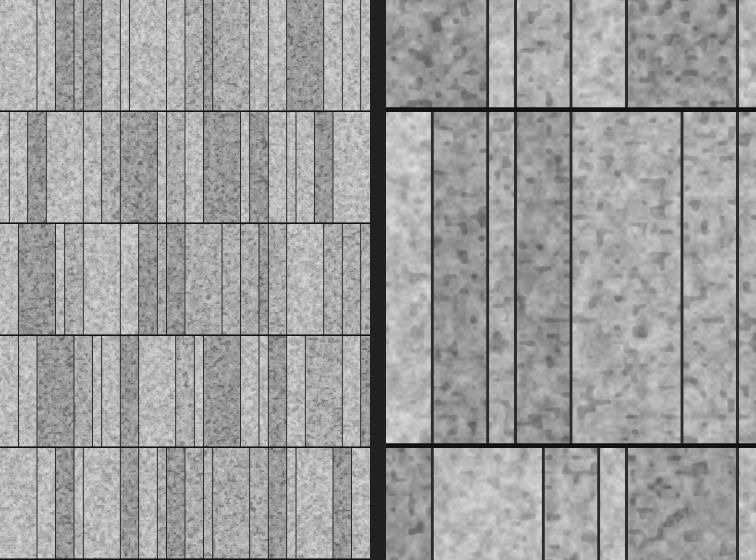
Left: the whole. Right: its middle third, enlarged.
A WebGL 1 fragment shader for this texture:

```glsl
precision highp float;

uniform vec2 u_resolution;

const float ROWS = 5.0;
const float UNITS_ACROSS = 40.0;
const int PLANKS = 18;

const vec3 LIGHT_STONE = vec3(0.725);
const vec3 MID_STONE = vec3(0.665);
const vec3 DARK_STONE = vec3(0.59);
const vec3 SEAM_COLOR = vec3(0.17);
const vec3 LEDGE_COLOR = vec3(0.07);

// Line sizes as fractions of the canvas width
const float SEAM_HALF_WIDTH = 0.0013;
const float LEDGE_HEIGHT = 0.0042;

float hash(vec2 p) {
  vec3 q = fract(vec3(p.xyx) * 0.1031);
  q += dot(q, q.yzx + 33.33);
  return fract((q.x + q.y) * q.z);
}

float valueNoise(vec2 p) {
  vec2 cell = floor(p);
  vec2 f = fract(p);
  f = f * f * (3.0 - 2.0 * f);
  float low = mix(hash(cell), hash(cell + vec2(1.0, 0.0)), f.x);
  float high = mix(hash(cell + vec2(0.0, 1.0)), hash(cell + 1.0), f.x);
  return mix(low, high, f.y);
}

// Each row shuffles four narrow, four wide and ten medium planks: 40 units
float plankWidth(float index, float row) {
  float stride = 5.0 + 2.0 * mod(row, 2.0) + 6.0 * mod(floor(row / 2.0), 2.0);
  float rank = mod(index * stride + row * 5.0 + 4.5, float(PLANKS));
  return rank < 4.0 ? 1.0 : (rank < 8.0 ? 4.0 : 2.0);
}

// Returns the plank index and the distance in units to the nearest seam
vec2 findPlank(float x, float row) {
  float edge = 0.0;
  float index = 0.0;
  float seamDistance = UNITS_ACROSS;
  for (int i = 0; i < PLANKS - 1; i++) {
    edge += plankWidth(float(i), row);
    index += step(edge, x);
    seamDistance = min(seamDistance, abs(x - edge));
  }
  return vec2(index, seamDistance);
}

// One dark plank in every four, never side by side; the rest light or mid
vec3 plankColor(float index, float row) {
  float darkSlot = floor(hash(vec2(floor(index / 4.0) + 3.0, row + 11.0)) * 3.0);
  if (abs(mod(index + 0.5, 4.0) - 0.5 - darkSlot) < 0.5) return DARK_STONE;
  return hash(vec2(index + 41.0, row + 7.0)) < 0.36 ? MID_STONE : LIGHT_STONE;
}

// Mottled grain with scattered dark flecks
float stoneGrain(vec2 p, float fleckDepth) {
  float mottle = 0.42 * valueNoise(p * 95.0)
               + 0.33 * valueNoise(p * 180.0 + 31.0)
               + 0.25 * valueNoise(p * 330.0 + 67.0);
  float fleck = smoothstep(0.62, 0.88, valueNoise(p * vec2(125.0, 150.0) + 19.0));
  return (mottle - 0.5) * 0.32 - (fleck - 0.12) * fleckDepth;
}

float lineCover(float distanceToLine, float halfWidth, float pixel) {
  return 1.0 - smoothstep(halfWidth - 0.5 * pixel, halfWidth + 0.5 * pixel, distanceToLine);
}

void main() {
  vec2 uv = gl_FragCoord.xy / u_resolution;
  vec2 p = gl_FragCoord.xy / u_resolution.x;
  float pixel = 1.0 / u_resolution.x;

  // Rows and planks
  float row = floor(uv.y * ROWS);
  vec2 plank = findPlank(uv.x * UNITS_ACROSS, row);
  vec3 base = plankColor(plank.x, row);

  // Stone surface, with its own grain on each plank
  vec2 grainOrigin = vec2(plank.x * 0.37, row * 0.53);
  float fleckDepth = base.r < LIGHT_STONE.r ? 0.13 : 0.09;
  vec3 color = base + stoneGrain(p + grainOrigin, fleckDepth);

  // Thin upright seams and heavier ledges below each row
  float rowHeight = u_resolution.y / (u_resolution.x * ROWS);
  float ledgeDistance = fract(uv.y * ROWS) * rowHeight;
  float seam = lineCover(plank.y / UNITS_ACROSS, SEAM_HALF_WIDTH, pixel);
  float ledge = lineCover(ledgeDistance, LEDGE_HEIGHT, pixel);
  color = mix(color, SEAM_COLOR, seam);
  color = mix(color, LEDGE_COLOR, ledge);

  gl_FragColor = vec4(clamp(color, 0.0, 1.0), 1.0);
}
```
